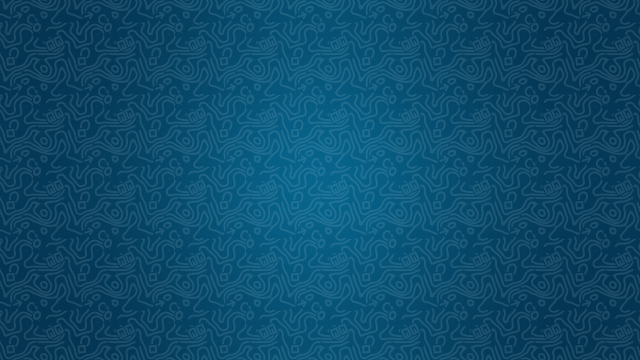
A WebGL 2 fragment shader for this pattern:

```glsl
#version 300 es
precision highp float;

uniform vec2 u_resolution;
out vec4 outColor;

const vec2 TILES = vec2(9.0, 5.0);      // whole repeats across the canvas
const vec3 EDGE_BLUE = vec3(0.015, 0.20, 0.315);
const vec3 CENTRE_BLUE = vec3(0.03, 0.395, 0.55);
const vec3 LINE_TINT = vec3(0.72, 0.84, 0.88);
const float LINE_OPACITY = 0.14;
const float LINE_HALF_WIDTH = 0.0135;   // in tiles
const float GLOW_RADIUS = 0.72;         // in canvas heights
const float RELIEF_CELLS = 4.0;
const float RELIEF_HEIGHT = 3.5;
const float RISE = 6.0;                 // whole contour steps per tile
const float MIN_SLOPE = 6.0;
const float GAP_CELLS = 5.0;
const float GAP_LEVEL = 0.35;
const float CLEARANCE = 0.03;           // free space around the motifs
const float PI = 3.14159265;

float hash(vec2 p) {
    return fract(sin(dot(p, vec2(127.1, 311.7))) * 43758.5453);
}

float cornerSlope(vec2 cell, vec2 offset, float period) {
    float angle = 2.0 * PI * hash(mod(cell, period) + period);
    return dot(vec2(cos(angle), sin(angle)), offset);
}

// Gradient noise that wraps once per tile
float wrappedNoise(vec2 p, float cells) {
    p *= cells;
    vec2 i = floor(p);
    vec2 f = p - i;
    vec2 w = f * f * f * (f * (f * 6.0 - 15.0) + 10.0);
    vec2 e = vec2(1.0, 0.0);
    float low = mix(cornerSlope(i, f, cells), cornerSlope(i + e.xy, f - e.xy, cells), w.x);
    float high = mix(cornerSlope(i + e.yx, f - e.yx, cells), cornerSlope(i + e.xx, f - e.xx, cells), w.x);
    return mix(low, high, w.y);
}

float relief(vec2 p) {
    return RISE * p.y + RELIEF_HEIGHT * wrappedNoise(p, RELIEF_CELLS);
}

// Distance to the nearest contour, broken into separate strokes
float contourDistance(vec2 p) {
    vec2 e = vec2(0.004, 0.0);
    float h = relief(p);
    vec2 slope = vec2(relief(p + e.xy) - h, relief(p + e.yx) - h) / e.x;
    float line = abs(fract(h) - 0.5) / max(length(slope), MIN_SLOPE);
    float gap = (wrappedNoise(p + 0.37, GAP_CELLS) - GAP_LEVEL) * 0.25;
    return max(line, gap + LINE_HALF_WIDTH);
}

// Wrapped local coordinates around a motif
vec2 place(vec2 p, vec2 centre, float angle) {
    vec2 q = fract(p - centre + 0.5) - 0.5;
    float c = cos(angle), s = sin(angle);
    return vec2(c * q.x + s * q.y, c * q.y - s * q.x);
}

float box(vec2 q, vec2 halfSize) {
    vec2 d = abs(q) - halfSize;
    return length(max(d, 0.0)) + min(max(d.x, d.y), 0.0);
}

float segment(vec2 q, vec2 a, vec2 b) {
    vec2 v = b - a;
    return length(q - a - v * clamp(dot(q - a, v) / dot(v, v), 0.0, 1.0));
}

float arrow(vec2 q) {
    q.y = abs(q.y);
    return min(segment(q, vec2(0.0), vec2(-0.045, 0.04)),
               segment(q, vec2(0.0), vec2(-0.11, 0.0)));
}

float patternDistance(vec2 p) {
    vec2 pages = place(p, vec2(0.77, 0.40), 0.45);
    vec2 page = vec2(abs(pages.x) - 0.062, pages.y);
    float pageBox = box(page, vec2(0.042, 0.055));
    float notch = segment(page, vec2(0.0, -0.055), vec2(0.0, -0.005));
    float square = box(place(p, vec2(0.15, 0.15), 0.1), vec2(0.042));
    float ring = length(place(p, vec2(0.52, 0.62), -0.4) * vec2(1.0, 0.8)) - 0.04;
    float pointer = arrow(place(p, vec2(0.30, 0.80), 0.3));

    float solid = min(min(pageBox, square), min(ring, pointer - LINE_HALF_WIDTH));
    float motifs = min(min(abs(pageBox), notch), min(min(abs(square), abs(ring)), pointer));
    float contours = max(contourDistance(p), CLEARANCE - solid + LINE_HALF_WIDTH);
    return min(motifs, contours);
}

void main() {
    vec2 uv = gl_FragCoord.xy / u_resolution;

    // Radial glow measured with a sine so that it wraps
    vec2 aspect = vec2(u_resolution.x / u_resolution.y, 1.0);
    vec2 away = sin(PI * (uv - 0.5)) / PI * aspect;
    float glow = 1.0 - smoothstep(0.0, GLOW_RADIUS, length(away));
    vec3 color = mix(EDGE_BLUE, CENTRE_BLUE, glow);

    // Faint line drawing
    float pixel = TILES.y / u_resolution.y;
    float d = patternDistance(uv * TILES);
    float ink = clamp((LINE_HALF_WIDTH - d) / pixel + 0.5, 0.0, 1.0);
    color = mix(color, LINE_TINT, LINE_OPACITY * ink);

    outColor = vec4(color, 1.0);
}
```
